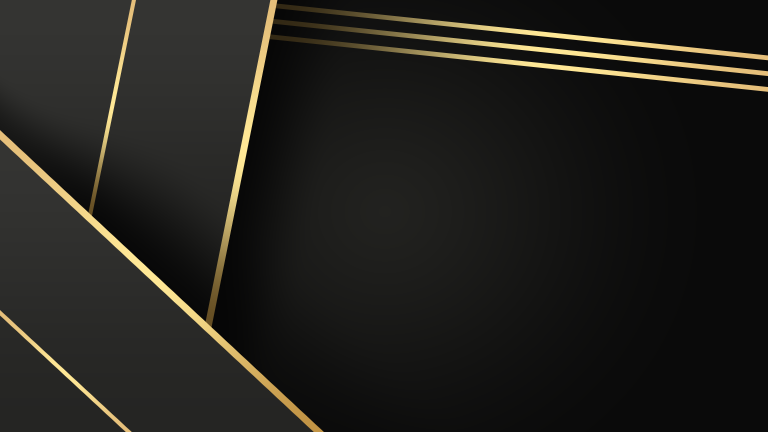
Give the GLSL for this background, as a Shadertoy shader.

```glsl
// Lengths are in canvas heights
const vec2 DIAGONAL_START = vec2(0.0, 0.688), DIAGONAL_END = vec2(0.738, 0.0);
const vec2 CORNER_START = vec2(0.0, 0.276), CORNER_END = vec2(0.298, 0.0);
const vec2 EDGE_START = vec2(0.634, 1.0), EDGE_END = vec2(0.484, 0.255);
const vec2 SEAM_START = vec2(0.310, 1.0), SEAM_END = vec2(0.209, 0.505);
const vec2 RAIL_START = vec2(0.643, 0.986), RAIL_END = vec2(1.778, 0.866);
const float RAIL_SPACING = 0.0365;
const int RAIL_COUNT = 3;

const float THICK = 0.0080;
const float THIN = 0.0047;
const float RAIL_HALF = 0.0055;

const vec2 GLOW_CENTRE = vec2(0.891, 0.51);
const vec2 GLOW_RADIUS = vec2(0.78, 0.72);
const vec3 GLOW = vec3(0.137, 0.137, 0.127);
const vec3 NIGHT = vec3(0.040);
const vec3 SHADOW = vec3(0.022);
const vec3 PANEL_LIGHT = vec3(0.205, 0.205, 0.197);
const vec3 PANEL_DARK = vec3(0.145, 0.145, 0.138);

const vec3 GOLD_PINK = vec3(0.90, 0.75, 0.48);
const vec3 GOLD_BRIGHT = vec3(1.00, 0.91, 0.59);
const vec3 GOLD_DEEP = vec3(0.76, 0.58, 0.27);
const vec3 GOLD_SHADED = vec3(0.40, 0.31, 0.14);
const vec3 GOLD_FAINT = vec3(0.20, 0.16, 0.08);

// x: position along a to b from 0 to 1, y: signed distance, positive on the left
vec2 lineSpace(vec2 p, vec2 a, vec2 b) {
    vec2 along = b - a;
    vec2 dir = normalize(along);
    vec2 q = p - a;
    return vec2(dot(q, dir) / length(along), dir.x * q.y - dir.y * q.x);
}

float fill(float d) {
    return clamp(0.5 - d * iResolution.y, 0.0, 1.0);
}

float stroke(float d, float halfWidth) {
    return fill(abs(d) - halfWidth);
}

// Three-stop metallic ramp
vec3 metal(float t, float peak, vec3 first, vec3 middle, vec3 last) {
    vec3 c = mix(first, middle, smoothstep(0.0, peak, t));
    return mix(c, last, smoothstep(peak, 1.0, t));
}

vec3 backdrop(vec2 p, float edgeDistance) {
    float r = length((p - GLOW_CENTRE) / GLOW_RADIUS);
    vec3 c = mix(GLOW, NIGHT, smoothstep(-0.15, 1.0, r));
    return mix(SHADOW, c, smoothstep(-0.04, 0.20, edgeDistance));
}

void mainImage(out vec4 fragColor, in vec2 fragCoord) {
    vec2 p = fragCoord / iResolution.y;
    vec2 diagonal = lineSpace(p, DIAGONAL_START, DIAGONAL_END);
    vec2 corner = lineSpace(p, CORNER_START, CORNER_END);
    vec2 edge = lineSpace(p, EDGE_START, EDGE_END);
    vec2 seam = lineSpace(p, SEAM_START, SEAM_END);

    vec3 color = backdrop(p, edge.y);

    // Parallel rails fading in from the panel
    for (int i = 0; i < RAIL_COUNT; i++) {
        vec2 drop = vec2(0.0, RAIL_SPACING * float(i));
        vec2 rail = lineSpace(p, RAIL_START - drop, RAIL_END - drop);
        vec3 gold = metal(rail.x, 0.55, GOLD_FAINT, GOLD_BRIGHT, GOLD_PINK);
        color = mix(color, gold, stroke(rail.y, RAIL_HALF));
    }

    // Upright panels
    vec3 upright = mix(PANEL_DARK, PANEL_LIGHT, smoothstep(0.40, 1.0, p.y));
    color = mix(color, upright, fill(edge.y));

    // Shadow cast by the diagonal panel, wider toward the right
    float reach = mix(0.11, 0.25, smoothstep(0.0, 0.45, p.x));
    float shade = 1.0 - smoothstep(0.0, reach, diagonal.y);
    shade *= mix(0.55, 0.92, smoothstep(0.0, 0.25, p.x));
    shade *= 1.0 - 0.6 * smoothstep(0.0, 0.15, edge.y);
    color = mix(color, SHADOW, shade);

    // Upright trims
    vec3 seamGold = metal(seam.x, 0.5, GOLD_PINK, GOLD_BRIGHT, GOLD_SHADED);
    color = mix(color, seamGold, stroke(seam.y, THIN));
    vec3 edgeGold = metal(edge.x, 0.48, GOLD_PINK, GOLD_BRIGHT, GOLD_SHADED);
    color = mix(color, edgeGold, stroke(edge.y, THICK));

    // Diagonal panel and its trims
    vec3 lower = mix(PANEL_DARK, PANEL_LIGHT, smoothstep(0.0, 0.70, p.y));
    color = mix(color, lower, fill(diagonal.y));
    vec3 cornerGold = metal(corner.x, 0.5, GOLD_PINK, GOLD_BRIGHT, GOLD_PINK);
    color = mix(color, cornerGold, stroke(corner.y, THIN));
    vec3 diagonalGold = metal(diagonal.x, 0.46, GOLD_PINK, GOLD_BRIGHT, GOLD_DEEP);
    color = mix(color, diagonalGold, stroke(diagonal.y, THICK));

    fragColor = vec4(color, 1.0);
}
```
